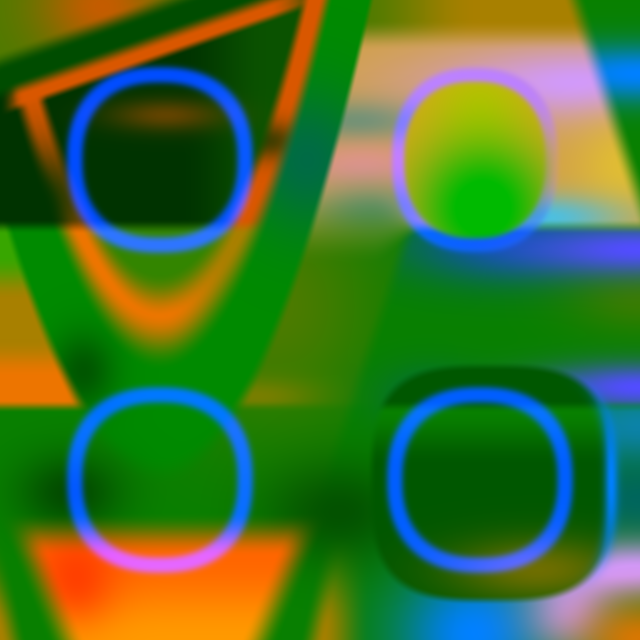
A Shadertoy shader for this background:

```glsl
const vec3 LEAF = vec3(.03, .5, 0);
const vec3 PINE = vec3(0, .2, 0);
const vec3 ORANGE = vec3(.93, .46, 0);
const vec3 RUST = vec3(.85, .34, 0);
const vec3 OCHRE = vec3(.66, .5, 0);
const vec3 OLIVE = vec3(.3, .48, 0);
const vec3 AZURE = vec3(0, .5, 1);
const vec3 VIOLET = vec3(.32, .3, 1);
const vec3 LILAC = vec3(.82, .6, 1);
const vec3 TEAL = vec3(0, .4, .36);
const vec3 SAGE = vec3(.42, .57, .43);

vec2 p; // canvas position, 0 to 1

// Soft elliptical spot
float glow(float x, float y, float w, float h) {
  vec2 d = (p - vec2(x, y)) / vec2(w, h);
  return exp(-dot(d, d));
}

// Smooth step from 0 to 1 around zero
float rise(float d, float soft) {
  return smoothstep(-soft, soft, d);
}

// Approximate distance to a rounded square
float squircle(vec2 d, vec2 radius, float power) {
  vec2 q = pow(abs(d) / radius, vec2(power));
  return (pow(q.x + q.y, 1. / power) - 1.) * radius.x;
}

void paint(inout vec3 col, vec3 ink, float mask) {
  col = mix(col, ink, clamp(mask, 0., 1.));
}

vec3 rightField(float upper, float lower) {
  vec3 col = LEAF;
  float middle = (1. - upper) * (1. - lower);

  // Slanted olive and blue areas
  float slant = rise(p.x - .638 + (.635 - p.y) * .333, .015);
  paint(col, OLIVE, (1. - slant) * glow(.43, .52, .17, .19));
  paint(col, OCHRE, .6 * middle * glow(.4, .38, .1, .03));
  paint(col, vec3(0, .34, .6), slant * middle * glow(.79, .62, .16, .06));
  paint(col, OLIVE, .7 * middle * glow(1., .53, .11, .05));
  paint(col, VIOLET, middle * (glow(1., .61, .2, .04) + glow(1., .395, .16, .037)));
  paint(col, TEAL, .6 * glow(.67, .38, .08, .05));

  // Bright bands at the top
  vec3 sky = vec3(.82, .63, .28);
  paint(sky, SAGE, glow(.56, .81, .12, .035));
  paint(sky, vec3(.88, .58, .55), glow(.57, .74, .12, .04));
  paint(sky, LILAC, glow(.92, .87, .25, .06));
  paint(sky, vec3(.88, .74, .2), glow(.98, .74, .08, .08));
  paint(sky, vec3(.3, .75, .88), glow(.85, .66, .12, .035));
  paint(sky, SAGE, glow(.58, .67, .1, .045));
  paint(sky, mix(OLIVE, OCHRE, smoothstep(.55, .75, p.x)), rise(p.y - .945, .025));
  paint(col, sky, upper);
  float wedge = rise(p.x - .898 - (1. - p.y) * .325, .018);
  paint(col, mix(LEAF, AZURE, glow(1., .885, .2, .045)), wedge);

  // Cool glows at the bottom
  paint(col, vec3(.05, .52, .68), lower * glow(1., .33, .14, .07));
  paint(col, TEAL, lower * glow(1., .22, .14, .07));
  paint(col, AZURE, glow(.74, .01, .12, .11));
  paint(col, LILAC, glow(1., .11, .15, .045) + .8 * glow(.89, .04, .07, .06));
  paint(col, ORANGE, .9 * glow(1., 0., .1, .065));
  return col;
}

void leftField(inout vec3 col, float upper, float lower) {
  float dx = p.x - .25, bend = dx * dx;
  float outer = rise(p.y - .264 - 6.75 * bend, .025);
  float inner = rise(p.y - .465 - 7.9 * bend, .045);
  float core = rise(p.y - .538 - 9. * bend, .035);

  // Left margin
  vec3 margin = mix(ORANGE, OCHRE, smoothstep(.41, .47, p.y));
  paint(margin, vec3(.22, .65, 0), smoothstep(.53, .6, p.y));
  paint(margin, PINE, upper);
  paint(col, margin, (1. - lower) * (1. - smoothstep(.1, .2, p.x)));

  // Nested parabolic bands
  vec3 arm = mix(vec3(0, .54, 0), PINE, upper * (1. - rise(dx, .1)));
  paint(arm, vec3(0, .42, .27), glow(.48, .75, .1, .11));
  paint(arm, PINE, .6 * glow(.13, .42, .05, .06));
  paint(col, arm, outer);
  vec3 warm = mix(ORANGE, OCHRE, smoothstep(.26, .36, p.x));
  paint(warm, RUST, upper);
  paint(warm, PINE, upper * glow(.05, .68, .1, .09) + .7 * glow(.42, .78, .05, .03));
  paint(col, warm, inner);
  vec3 deep = mix(PINE, vec3(.04, .32, 0), smoothstep(.28, .42, p.x));
  paint(deep, RUST, .45 * glow(.26, .82, .09, .025));
  paint(col, mix(vec3(.2, .52, 0), deep, upper), core);

  // Diagonal stripes in the corner
  float t = p.y - .353 * p.x, reach = 1. - smoothstep(.42, .52, p.x);
  paint(col, RUST, rise(t - .823, .008) * reach * smoothstep(0., .04, p.x));
  paint(col, vec3(0, .3, 0), rise(t - .852, .013) * reach);
  paint(col, mix(OLIVE, RUST, .85 * glow(.16, .99, .1, .08)), rise(t - .904, .016));

  // Glowing trapezoid and its green sides
  paint(col, PINE, .7 * glow(.11, .23, .08, .06) + .6 * glow(.53, .2, .12, .08));
  float side = abs(p.x - .255);
  float edge = rise(side - .233 - .22 * p.y, .02) * (1. - smoothstep(.5, .58, p.x));
  paint(col, OCHRE, edge * (1. - smoothstep(.02, .17, p.y)));
  vec3 fire = mix(vec3(1, .6, 0), vec3(1, .4, 0), smoothstep(0., .13, p.y));
  paint(fire, vec3(1, .25, 0), glow(.12, .1, .06, .07));
  paint(col, fire, rise(.165 - p.y, .035) * rise(.151 + .41 * p.y - side, .03));
}

void mainImage(out vec4 fragColor, in vec2 fragCoord) {
  p = fragCoord / iResolution.xy;
  float blur = smoothstep(.4, .45, p.x) * (1. - smoothstep(.58, .66, p.x));
  float upper = rise(p.y - .646, mix(.012, .06, blur));
  float lower = rise(.365 - p.y, .01);
  vec3 col = rightField(upper * smoothstep(.4, .5, p.x), lower);
  leftField(col, upper, lower);

  // Dark rounded square with a blue rim
  float box = squircle(p - vec2(.768, .245), vec2(.187, .183), 3.2);
  vec3 plate = mix(vec3(0, .34, 0), LEAF, lower * smoothstep(.27, .36, p.y));
  paint(plate, vec3(.43, .43, 0), glow(.84, .11, .14, .05));
  paint(col, plate, rise(-box, .008));
  paint(col, AZURE, exp(-pow(abs(box) / .011, 2.)) * glow(.96, .25, .05, .13));

  // Four rings, the upper right one filled
  float filled = step(.5, p.x) * step(.5, p.y);
  vec2 center = .25 + .5 * floor(p * 2.) - vec2(.008, 0) * filled;
  float ring = squircle(p - center, vec2(.133 - .013 * filled, .133), 2.35);
  vec3 halo = vec3(col.r * .9, .2 + .5 * col.g, 1);
  vec3 disc = mix(vec3(.84, .66, .1), vec3(.73, .76, 0), glow(.75, .83, .08, .09));
  paint(disc, vec3(0, .73, 0), 1.2 * glow(.755, .675, .1, .1));
  paint(col, disc, filled * rise(-ring, .012));
  float fade = 1. - .75 * filled * glow(.87, .74, .05, .08);
  paint(col, halo, fade * exp(-pow(abs(ring) / (.0135 - .0025 * filled), 3.)));
  fragColor = vec4(col, 1);
}
```
